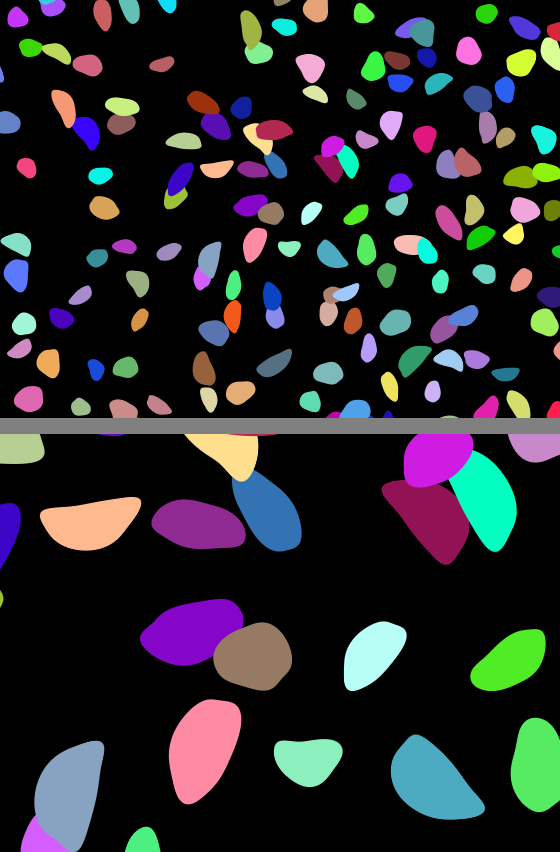
Top, the full canvas; bottom, a detail of the centre.
Give the GLSL for this pattern, as a Shadertoy shader.

```glsl
const float ROWS = 11.0;
const float PI = 3.14159265;
const vec3 BACKGROUND = vec3(0.0);

vec3 hash3(vec2 cell, float seed) {
    vec3 q = fract(vec3(cell.xyx + seed * 17.3) * vec3(0.1031, 0.1030, 0.0973));
    q += dot(q, q.yxz + 33.33);
    return fract((q.xxy + q.yzz) * q.zyx);
}

mat2 rotation(float angle) {
    float c = cos(angle), s = sin(angle);
    return mat2(c, -s, s, c);
}

vec3 hsv(float hue, float saturation, float value) {
    vec3 tint = clamp(abs(fract(hue + vec3(0.0, 2.0, 1.0) / 3.0) * 6.0 - 3.0) - 1.0, 0.0, 1.0);
    return value * mix(vec3(1.0), tint, saturation);
}

// Chance that a cell holds a blob: crowded right of centre, sparse upper left
float crowding(vec2 place) {
    return 0.79 + 0.19 * sin(5.0 * place.x - 3.2) + 0.1 * cos(5.0 * (place.y - 0.4));
}

// Outline radius factor from layered sines
float wobble(float angle, vec3 phase) {
    vec3 wave = sin(angle * vec3(2.0, 3.0, 5.0) + phase * 2.0 * PI);
    return 1.0 + dot(wave, vec3(0.05, 0.06, 0.025));
}

// Approximate signed distance to a bent, wavy ellipse
float blobDistance(vec2 p, vec2 axes, float bend, vec3 phase) {
    p.y += bend * (p.x * p.x / axes.x - 0.25 * axes.x);
    vec2 unit = p / axes;
    float radius = length(unit);
    float slope = length(unit / axes);
    float angle = atan(unit.y, unit.x + 1e-5);
    return radius * (radius - wobble(angle, phase)) / max(slope, 1e-4);
}

// Blob colour in rgb, coverage in alpha
vec4 blob(vec2 p, vec2 cell, float pixel) {
    vec3 placing = hash3(cell, 1.0);
    vec3 form = hash3(cell, 2.0);
    vec3 phase = hash3(cell, 3.0);
    vec3 paint = hash3(cell, 4.0);

    vec2 centre = cell + 0.5 + 0.76 * (placing.xy - 0.5);
    float size = mix(0.24, 0.37, form.x);
    float stretch = mix(1.05, 1.45, form.y);
    vec2 axes = size * vec2(stretch, 1.0 / stretch);
    float bend = 0.6 * (phase.x - 0.5);

    vec2 local = rotation(form.z * PI) * (p - centre);
    float d = blobDistance(local, axes, bend, phase);
    float present = step(placing.z, crowding(cell / ROWS));
    vec3 colour = hsv(paint.x, mix(0.25, 1.0, paint.y), mix(0.4, 1.0, sqrt(paint.z)));
    return vec4(colour, present * clamp(0.5 - d / pixel, 0.0, 1.0));
}

void mainImage(out vec4 fragColor, in vec2 fragCoord) {
    float pixel = ROWS / iResolution.y;
    vec2 p = fragCoord * pixel;
    vec3 colour = BACKGROUND;

    // Layer the blobs of the neighbouring cells in a fixed order
    for (int j = -1; j <= 1; j++) {
        for (int i = -1; i <= 1; i++) {
            vec4 layer = blob(p, floor(p) + vec2(i, j), pixel);
            colour = mix(colour, layer.rgb, layer.a);
        }
    }
    fragColor = vec4(colour, 1.0);
}
```
